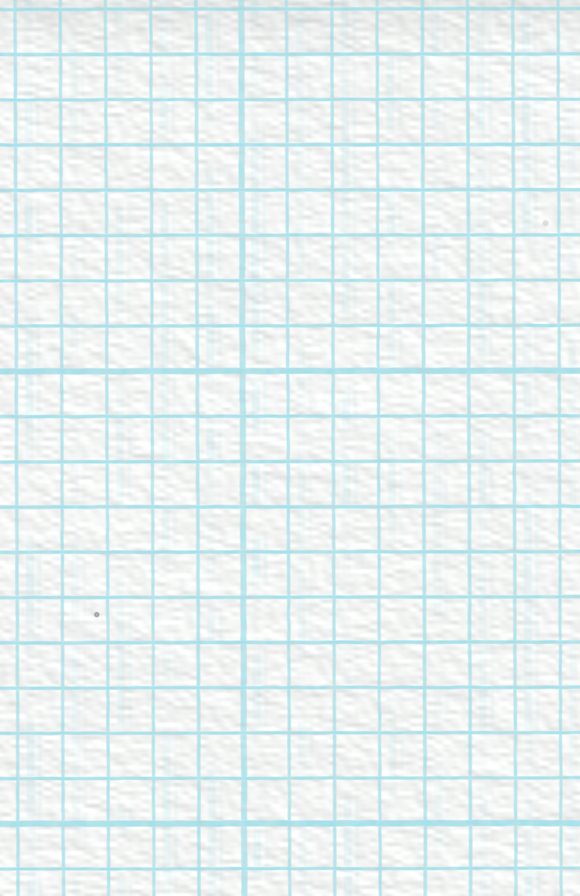
A Shadertoy shader for this pattern:

```glsl
// Pale blue graph paper: a square grid with every tenth line heavier.
// Lines are distances to the nearest multiple of the pitch, inked unevenly
// over embossed paper grain, with faint show-through bands and two specks.

#define PITCH       0.0505               // grid spacing, canvas height = 1
#define MAJOR_AT    vec2(0.2728, 0.5855) // crossing of two heavy lines
#define MAJOR_EVERY 10.0
#define SLANT       vec2(0.0035, 0.0015) // slight skew of the printed grid
#define THIN_HALF   0.0019
#define THICK_HALF  0.0033
#define EDGE_SOFT   0.0012
#define GRAIN       0.075
#define GHOST       0.22                 // strength of the show-through bands
#define PAPER       vec3(0.962, 0.968, 0.962)
#define INK         vec3(0.64, 0.87, 0.91)

float hash(vec2 p) {
    vec3 q = fract(p.xyx * 0.1031);
    q += dot(q, q.yzx + 33.33);
    return fract((q.x + q.y) * q.z);
}

float noise(vec2 p) {
    vec2 i = floor(p), f = fract(p);
    f = f * f * (3.0 - 2.0 * f);
    return mix(mix(hash(i), hash(i + vec2(1, 0)), f.x),
               mix(hash(i + vec2(0, 1)), hash(i + vec2(1, 1)), f.x), f.y);
}

// Coverage of the nearest ruled line; across is measured from a heavy line
float ruledLine(float across, float along, float seed) {
    float index = round(across / PITCH);
    float wobble = (noise(vec2(along * 70.0, index * 7.3 + seed)) - 0.5) * 0.0007;
    float dist = abs(across - index * PITCH + wobble);
    bool major = mod(index, MAJOR_EVERY) == 0.0;
    float halfWidth = major ? THICK_HALF : THIN_HALF;
    halfWidth *= 0.92 + 0.16 * hash(vec2(index + 40.0, seed));
    float soft = max(EDGE_SOFT, 0.75 / iResolution.y);
    return 1.0 - smoothstep(halfWidth - soft, halfWidth + soft, dist);
}

// Faint vertical strips beside each upright line, broken along their length
float ghostBands(vec2 g) {
    float u = g.x / PITCH, cell = floor(u), x = u - cell;
    float first = smoothstep(0.17, 0.23, x) - smoothstep(0.34, 0.40, x);
    float second = smoothstep(0.43, 0.48, x) - smoothstep(0.51, 0.56, x);
    float patchy = noise(vec2(cell * 5.7 + 90.0, g.y * 24.0 + 30.0));
    float strength = 0.35 + 0.65 * hash(vec2(cell + 60.0, 8.0));
    return (first + 0.6 * second) * strength * smoothstep(0.1, 0.8, patchy);
}

// Embossed fibres, stretched sideways and lit from above
float paperGrain(vec2 p) {
    vec2 fine = p * vec2(110.0, 210.0), coarse = p * vec2(45.0, 90.0);
    float relief = noise(fine) - noise(fine + vec2(0.3, 0.8));
    return relief + 0.5 * (noise(coarse) - noise(coarse + vec2(0.3, 0.8)));
}

float speck(vec2 p, vec2 center, float radius) {
    float soft = max(EDGE_SOFT, 0.75 / iResolution.y);
    return 1.0 - smoothstep(radius - soft, radius + soft, length(p - center));
}

void mainImage(out vec4 fragColor, in vec2 fragCoord) {
    vec2 p = fragCoord / iResolution.y;
    vec2 g = p - MAJOR_AT + SLANT * vec2(p.y, -p.x);

    // Paper with a shaded upper edge
    float grain = paperGrain(p);
    vec3 color = PAPER + GRAIN * grain;
    color -= 0.012 * noise(p * 9.0) + 0.05 * smoothstep(0.93, 1.0, p.y);

    // Ink: uprights print lighter than the horizontals
    float upright = 0.76 * ruledLine(g.x, p.y, 3.0);
    float level = 0.92 * ruledLine(g.y, p.x, 17.0);
    float wear = 0.82 + 0.25 * noise(p * 130.0) + 0.25 * grain;
    float ink = clamp(max(upright, level) * wear, 0.0, 1.0);
    ink = max(ink, GHOST * ghostBands(g));
    color = mix(color, INK + 0.4 * GRAIN * grain, ink);

    // Specks: one dark with a pale core, one faint
    vec2 darkAt = vec2(0.108, 0.314);
    float ring = speck(p, darkAt, 0.0028) - 0.5 * speck(p, darkAt, 0.0009);
    color = mix(color, vec3(0.5), 0.75 * ring);
    color = mix(color, vec3(0.78), 0.6 * speck(p, vec2(0.609, 0.751), 0.0033));

    fragColor = vec4(clamp(color, 0.0, 1.0), 1.0);
}
```
